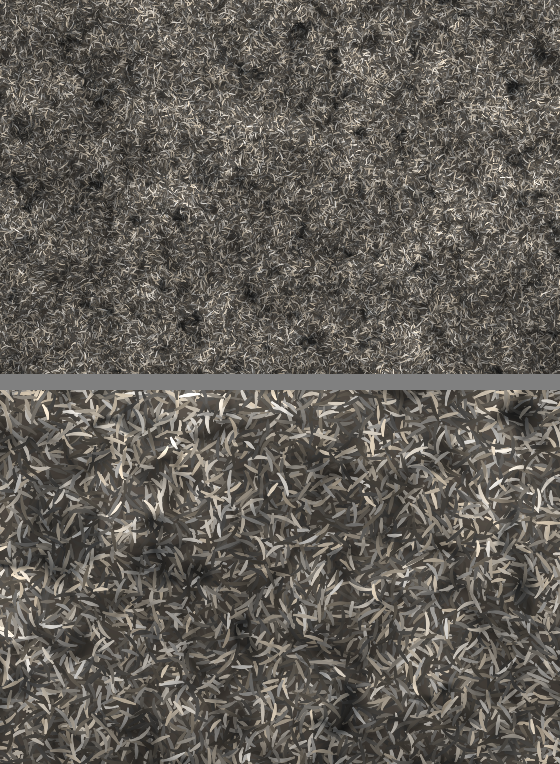
Top: the whole. Bottom: its middle third, enlarged.
This texture is drawn by a Shadertoy shader. Its source:

```glsl
// Cut-pile carpet: grey-brown tufts made of short, bent, glinting fibres.

// Densities are counts per canvas height.
const float FIBRE_DENSITY = 82.0;
const float TUFT_DENSITY = 27.0;
const float PATCH_DENSITY = 4.5;
const int FIBRE_LAYERS = 5;

// Fibre sizes are in fibre cells.
const float FIBRE_HALF_WIDTH = 0.14;
const float FIBRE_MIN_REACH = 0.45;
const float FIBRE_MAX_REACH = 0.9;
const float FIBRE_BEND = 0.35;
const float FIBRE_SPREAD = 2.2;

const float DARK_FIBRE = 0.21;
const float BRIGHT_FIBRE = 0.74;
const vec3 WARM_TINT = vec3(1.08, 1.0, 0.88);
const vec3 COOL_TINT = vec3(1.01, 1.0, 0.98);
const vec3 GAP_TINT = vec3(0.95, 1.0, 1.05);
const vec3 BACKING = vec3(0.24, 0.22, 0.20);
const float TAU = 6.2831853;

float hash(vec2 p) {
    return fract(sin(dot(p, vec2(127.1, 311.7))) * 43758.5453);
}

vec2 hash2(vec2 p) {
    return vec2(hash(p), hash(p + vec2(37.2, 91.7)));
}

float noise(vec2 p) {
    vec2 cell = floor(p);
    vec2 f = fract(p);
    f = f * f * (3.0 - 2.0 * f);
    float low = mix(hash(cell), hash(cell + vec2(1, 0)), f.x);
    float high = mix(hash(cell + vec2(0, 1)), hash(cell + vec2(1, 1)), f.x);
    return mix(low, high, f.y);
}

// Distance to the nearest tuft centre, in tuft cells.
float tuftDistance(vec2 p) {
    vec2 cell = floor(p);
    float nearest = 2.0;
    for (int y = -1; y <= 1; y++)
    for (int x = -1; x <= 1; x++) {
        vec2 id = cell + vec2(x, y);
        nearest = min(nearest, length(id + hash2(id + 5.3) - p));
    }
    return nearest;
}

// Coverage of one bent, tapered fibre around the origin.
float fibreMask(vec2 p, float angle, float reach, float bend, float pixel) {
    float c = cos(angle), s = sin(angle);
    p = vec2(c * p.x + s * p.y, c * p.y - s * p.x);
    p.y += bend * (p.x * p.x - 0.2);
    float d = length(vec2(max(abs(p.x) - reach, 0.0), p.y));
    float width = FIBRE_HALF_WIDTH * (1.0 - 0.4 * smoothstep(0.0, reach, abs(p.x)));
    return 1.0 - smoothstep(width - 0.5 * pixel, width + 0.5 * pixel, d);
}

// Fibres painted layer over layer; each fans around its tuft's lean.
vec3 fibrePile(vec2 uv) {
    float pixel = FIBRE_DENSITY / iResolution.y;
    vec3 colour = BACKING;
    for (int layer = 0; layer < FIBRE_LAYERS; layer++) {
        vec2 offset = vec2(17.37, 29.61) * float(layer + 1);
        vec2 p = uv * FIBRE_DENSITY + offset;
        float depth = mix(0.85, 1.03, float(layer) / float(FIBRE_LAYERS - 1));
        for (int y = -1; y <= 1; y++)
        for (int x = -1; x <= 1; x++) {
            vec2 id = floor(p) + vec2(x, y);
            vec2 seed = id + 113.0 * float(layer);
            vec2 centre = id + hash2(seed);
            vec2 shape = hash2(seed + 211.3);
            vec2 look = hash2(seed + 457.9);

            vec2 root = (centre - offset) / FIBRE_DENSITY;
            float lean = 2.0 * TAU * noise(root * TUFT_DENSITY * 0.8);
            float angle = lean + (shape.x - 0.5) * FIBRE_SPREAD;
            float reach = mix(FIBRE_MIN_REACH, FIBRE_MAX_REACH, shape.y);
            float bend = FIBRE_BEND * (2.0 * hash(seed + 701.1) - 1.0);

            float tone = depth * mix(DARK_FIBRE, BRIGHT_FIBRE, look.x * look.x);
            vec3 fibre = tone * mix(COOL_TINT, WARM_TINT, look.y);
            colour = mix(colour, fibre, fibreMask(p - centre, angle, reach, bend, pixel));
        }
    }
    return colour;
}

void mainImage(out vec4 fragColor, in vec2 fragCoord) {
    vec2 uv = fragCoord / iResolution.y;
    vec3 colour = fibrePile(uv);

    // Rounded tufts with ragged borders
    vec2 ragged = vec2(noise(uv * 60.0), noise(uv * 60.0 + 43.0)) - 0.5;
    float tuft = 1.0 - smoothstep(0.35, 0.95, tuftDistance(uv * TUFT_DENSITY + 0.7 * ragged));
    colour *= mix(0.68, 1.1, tuft) * mix(0.8, 1.2, noise(uv * 18.0 + 9.0));

    // Deep, cool gaps between some tufts
    float gap = smoothstep(0.68, 0.92, noise(uv * 25.0 + ragged + 71.0));
    colour *= mix(vec3(1.0), 0.5 * GAP_TINT, gap * (1.0 - 0.5 * tuft));

    // Broad worn and brushed patches
    float patches = 0.65 * noise(uv * PATCH_DENSITY + 3.0) + 0.35 * noise(uv * PATCH_DENSITY * 2.3);
    colour *= mix(0.84, 1.24, patches);

    fragColor = vec4(clamp(colour, 0.0, 1.0), 1.0);
}
```
